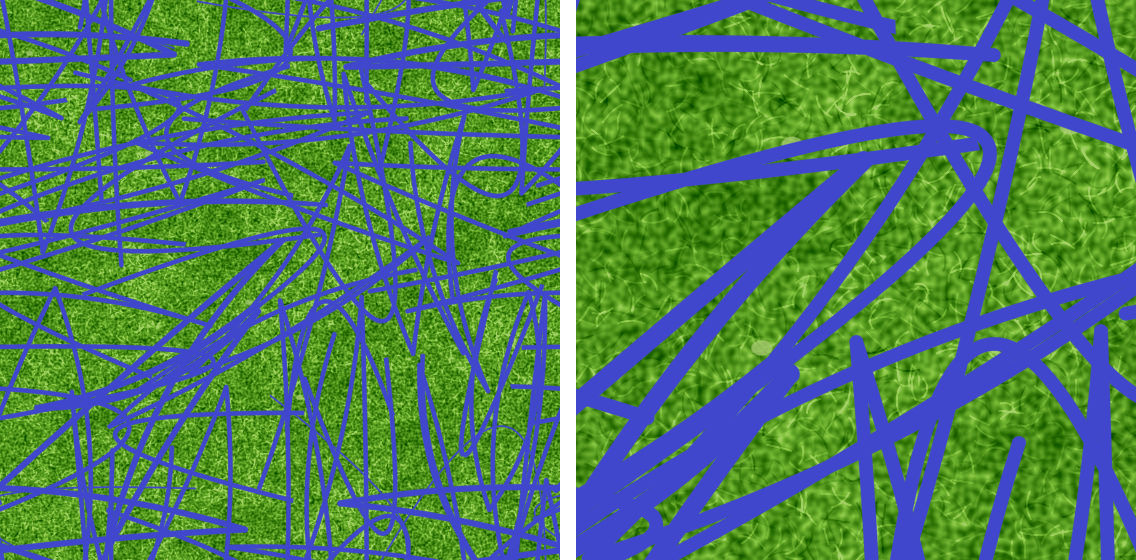
Left, the full canvas; right, a detail of the centre.
Give the GLSL for this texture, as a WebGL 2 fragment shader.

```glsl
#version 300 es
precision highp float;
// Mown grass covered by a tangle of flat blue scribbled strokes.

uniform vec2 u_resolution;
out vec4 fragColor;

const float TAU = 6.2831853;
const vec3 BLUE = vec3(0.25, 0.28, 0.80);
const vec3 DARK_GRASS = vec3(0.15, 0.42, 0.00);
const vec3 LIGHT_GRASS = vec3(0.50, 0.76, 0.23);
const vec3 STRAW = vec3(0.68, 0.82, 0.46);

vec3 hash3(vec2 p) {
    vec3 q = fract(p.xyx * vec3(0.1031, 0.1030, 0.0973));
    q += dot(q, q.yxz + 33.33);
    return fract((q.xxy + q.yzz) * q.zyx);
}

vec2 heading(float angle) { return vec2(cos(angle), sin(angle)); }

vec2 rotate(vec2 p, float angle) {
    vec2 d = heading(angle);
    return vec2(dot(p, d), dot(p, vec2(-d.y, d.x)));
}

// Offset to the nearest copy in a unit tile
vec2 wrapTile(vec2 p) { return fract(p + 0.5) - 0.5; }

// Evenly spread placement of the item with this index
vec2 spreadOut(float index) { return fract(index * vec2(0.7549, 0.5698)); }

float cornerSlope(vec2 cell, vec2 offset) {
    return dot(heading(TAU * hash3(cell + 71.0).x), offset);
}

float gradientNoise(vec2 p) {
    vec2 i = floor(p), f = fract(p);
    vec2 s = f * f * f * (f * (f * 6.0 - 15.0) + 10.0);
    vec2 e = vec2(1.0, 0.0);
    float low = mix(cornerSlope(i, f), cornerSlope(i + e, f - e), s.x);
    float high = mix(cornerSlope(i + e.yx, f - e.yx), cornerSlope(i + 1.0, f - 1.0), s.x);
    return 1.5 * mix(low, high, s.y);
}

// Distance to a gently bowed line from -reach to +reach
float bowedLine(vec2 p, vec2 reach, float bow) {
    float halfLength = length(reach);
    vec2 along = reach / halfLength;
    vec2 q = vec2(dot(p, along), dot(p, vec2(-along.y, along.x)));
    float u = clamp(q.x / halfLength, -1.0, 1.0);
    float slope = 2.0 * bow * u / halfLength;
    float side = (q.y - bow * (1.0 - u * u)) / sqrt(1.0 + slope * slope);
    return length(vec2(q.x - u * halfLength, side));
}

// Distance to a hairpin bend, centred halfway along its arms
float hairpin(vec2 p, float arm, float spread) {
    float x = p.x - 0.5 * arm;
    float s = p.y / spread;
    float slope = 2.0 * arm * s / spread;
    float d = abs(x + arm * s * s) / sqrt(1.0 + slope * slope);
    return max(d, -x - arm);
}

// Back-and-forth strokes joined at sharp turns
float zigzags(vec2 p, int count, int legs) {
    float d = 1.0;
    for (int i = 0; i < count; i++) {
        vec3 style = hash3(vec2(float(i) * 5.1 + 4.0, 47.0));
        float pick = fract(float(i) * 0.618 + 0.2);
        float angle = pick < 0.42 ? 0.0 : pick < 0.82 ? 0.25 * TAU : 0.6 + 2.0 * style.x;
        angle += 0.2 * (style.y - 0.5);
        float reach = pick < 0.42 ? 0.27 : 0.17;
        float halfWidth = 0.0041 + 0.0014 * step(0.85, style.z);
        vec2 along = heading(angle), across = vec2(-along.y, along.x);
        vec2 previous = vec2(0.0);
        for (int j = 0; j <= legs; j++) {
            vec3 r = hash3(vec2(float(i) * 11.7 + 3.0, float(j) * 3.9 + 81.0));
            float side = j % 2 == 0 ? -1.0 : 1.0;
            vec2 turn = spreadOut(float(i)) + along * side * (reach + 0.2 * r.x)
                      + across * 0.36 * (r.y - 0.5);
            if (j > 0) {
                vec2 q = wrapTile(p - 0.5 * (previous + turn));
                d = min(d, bowedLine(q, 0.5 * (turn - previous), 0.1 * (r.z - 0.5)) - halfWidth);
            }
            previous = turn;
        }
    }
    return d;
}

float loops(vec2 p, int count) {
    float d = 1.0;
    for (int i = 0; i < count; i++) {
        vec3 shape = hash3(vec2(float(i) * 4.7 + 8.0, 171.0));
        float turn = floor(4.0 * fract(float(i) * 0.618));
        vec2 q = wrapTile(p - spreadOut(float(i) + 40.5));
        q = rotate(q, 0.25 * TAU * turn + 1.0 * (shape.z - 0.5));
        float halfWidth = i % 7 == 0 ? 0.0016 : 0.0041;
        d = min(d, hairpin(q, mix(0.2, 0.45, shape.x), mix(0.04, 0.17, shape.y)) - halfWidth);
    }
    return d;
}

// Short curved blades, one per cell in each rotated layer
float blades(vec2 p, int layers, float cells, float pixel) {
    float tone = 0.0;
    for (int i = 0; i < layers; i++) {
        vec2 g = rotate(p, float(i) * 1.37) * cells + float(i) * 23.7;
        vec3 r = hash3(floor(g));
        vec3 s = hash3(floor(g) + 211.0);
        vec2 q = fract(g) - 0.5 - 0.3 * (r.xy - 0.5);
        float d = bowedLine(q, heading(TAU * r.z) * mix(0.2, 0.36, s.x), 0.2 * (s.y - 0.5));
        float cover = 1.0 - smoothstep(0.0, 0.9 * pixel * cells, d - 0.014);
        tone += cover * (s.z - 0.4);
    }
    return tone;
}

vec3 grass(vec2 p, float pixel) {
    float patches = gradientNoise(p * 6.0) + gradientNoise(p * 21.0 + 5.0);
    float fine = 0.3 * gradientNoise(p * 80.0) + 0.6 * gradientNoise(p * 210.0 + 9.0);
    float blade = blades(p, 12, 42.0, pixel);
    float tone = 0.46 + 0.19 * patches + fine + (0.75 + 0.3 * patches) * blade;
    vec3 color = mix(DARK_GRASS, LIGHT_GRASS, clamp(tone, -0.4, 1.1));
    color = mix(color, STRAW, 0.8 * smoothstep(0.85, 1.4, tone));
    // Sparse fallen leaves
    vec3 r = hash3(floor(p * 6.0) + 307.0);
    float leaf = length((fract(p * 6.0) - 0.2 - 0.6 * r.xy) * vec2(0.8, 1.1)) / 6.0 - 0.005;
    float cover = step(0.65, r.z) * (1.0 - smoothstep(-pixel, pixel, leaf));
    return max(mix(color, STRAW, 0.75 * cover), 0.0);
}

void main() {
    float pixel = 1.0 / min(u_resolution.x, u_resolution.y);
    vec2 p = gl_FragCoord.xy * pixel;
    float stroke = min(zigzags(p, 13, 5), loops(p, 20));
    float ink = 1.0 - smoothstep(-0.75 * pixel, 0.75 * pixel, stroke);
    fragColor = vec4(mix(grass(p, pixel), BLUE, ink), 1.0);
}
```
